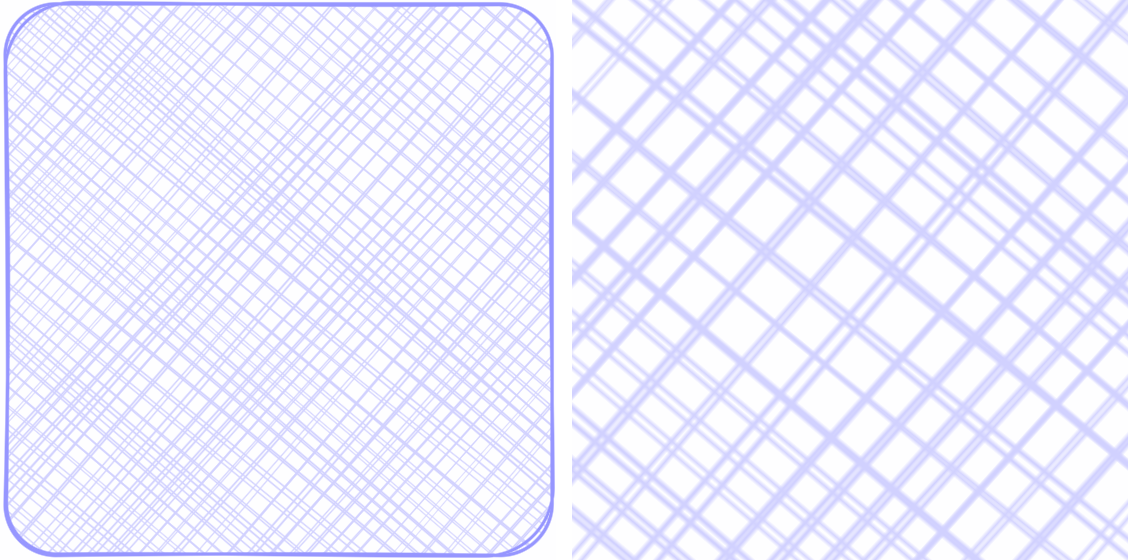
Left, the full canvas; right, a detail of the centre.
Reproduce this pattern procedurally as a WebGL 1 fragment shader.

```glsl
precision highp float;
// Hand-drawn rounded square filled with a pale cross-hatch.
// Each hatch line is a pair of soft strokes, crowded and weighted in broad bands;
// the frame is two wobbly rounded-box outlines drawn over each other.

uniform vec2 u_resolution;

const vec3 PAPER = vec3(0.998, 0.998, 1.0);
const vec3 HATCH = vec3(0.82, 0.82, 1.0);
const vec3 FRAME = vec3(0.59, 0.59, 1.0);
const float PI = 3.14159265;

float hash(vec2 p) {
  return fract(sin(dot(p, vec2(12.9898, 78.233))) * 43758.5453);
}

// Signed random value in -1..1
float jitter(float index, float seed) {
  return 2.0 * hash(vec2(index, seed)) - 1.0;
}

// Jitter that varies smoothly, so that neighbouring lines behave alike
float smoothJitter(float x, float seed) {
  float cell = floor(x);
  return mix(jitter(cell, seed), jitter(cell + 1.0, seed), smoothstep(0.0, 1.0, x - cell));
}

// Soft-edged coverage of a stroke, given the distance to its centre line
float stroke(float dist, float width, float soft) {
  return clamp((0.5 * width - abs(dist)) / soft + 0.5, 0.0, 1.0);
}

// Paired, slightly tilted and bowed strokes running along one direction
float hatch(vec2 p, float angle, float gap, float width, float seed, float soft) {
  vec2 dir = vec2(cos(angle), sin(angle));
  float along = dot(p, dir);
  float across = dot(p, vec2(-dir.y, dir.x));
  // Crowd and spread the lines; "crowding" is the slope of the warp
  float phase = 23.0 * across + 1.2 * along + seed;
  float crowding = 1.0 + 0.24 * cos(phase);
  float warped = across + 0.24 / 23.0 * sin(phase);
  float cell = floor(warped / gap);
  float t = clamp(along / 1.3 + 0.5, 0.0, 1.0);
  float bare = 1.0;
  for (int k = -1; k <= 1; k++) {
    float index = cell + float(k);
    float band = index * 0.27;
    float parting = mix(smoothJitter(band, seed + 11.0), smoothJitter(band, seed + 12.3), t);
    float weight = 1.0 + 0.3 * smoothJitter(band, seed + 14.9) + 0.3 * jitter(index, seed + 5.7);
    for (int j = 0; j < 2; j++) {
      float pass = float(j);
      float id = seed + 7.3 * pass;
      float tilt = mix(jitter(index, id), jitter(index, id + 1.7), t);
      float bow = jitter(index, id + 3.1) * 4.0 * t * (1.0 - t);
      float offset = (2.0 * pass - 1.0) * 0.24 * parting + 0.21 * tilt + 0.07 * bow;
      float dist = (warped - gap * (index + 0.5 + offset)) / crowding;
      bare *= 1.0 - stroke(dist, width * weight, soft);
    }
  }
  return 1.0 - bare;
}

float roundedBox(vec2 p, vec2 halfSize, float radius) {
  vec2 q = abs(p) - halfSize + radius;
  return length(max(q, 0.0)) + min(max(q.x, q.y), 0.0) - radius;
}

// Distance to the frame; "drift" moves one pass away from the other
float sketchBox(vec2 p, vec2 halfSize, float drift) {
  vec2 q = p;
  // Left and lower sides sag inwards
  q.x -= 0.008 * cos(PI * p.y) * smoothstep(0.0, -0.5, p.x);
  q.y -= 0.004 * cos(PI * p.x) * smoothstep(0.0, -0.5, p.y);
  q += drift * 0.0026 * vec2(sin(5.0 * p.y + 1.0), sin(5.0 * p.x + 0.6));
  // Two opposite corners are cut rounder
  float radius = 0.095 + 0.03 * drift * smoothstep(0.5, 0.9, abs(p.x - p.y));
  return roundedBox(q, halfSize, radius);
}

void main() {
  float side = min(u_resolution.x, u_resolution.y);
  vec2 p = (gl_FragCoord.xy - 0.5 * u_resolution) / side;
  float soft = max(1.1 / side, 0.0026);
  vec2 halfSize = 0.5 * u_resolution / side - vec2(0.007);

  float first = sketchBox(p, halfSize, 0.0);
  float second = sketchBox(p, halfSize, 1.0);

  // Cross-hatch in two perpendicular directions, clipped to the square
  float rising = hatch(p, radians(48.5), 0.0268, 0.0026, 3.0, soft);
  float falling = hatch(p, radians(-40.0), 0.0268, 0.0026, 41.0, soft);
  float fill = 1.0 - (1.0 - rising) * (1.0 - falling);
  fill *= clamp(0.5 - first / soft, 0.0, 1.0);

  // Double outline
  float outline = max(stroke(first, 0.0062, soft), stroke(second, 0.0056, soft));

  vec3 color = mix(PAPER, HATCH, fill);
  color = mix(color, FRAME, outline);
  gl_FragColor = vec4(color, 1.0);
}
```
